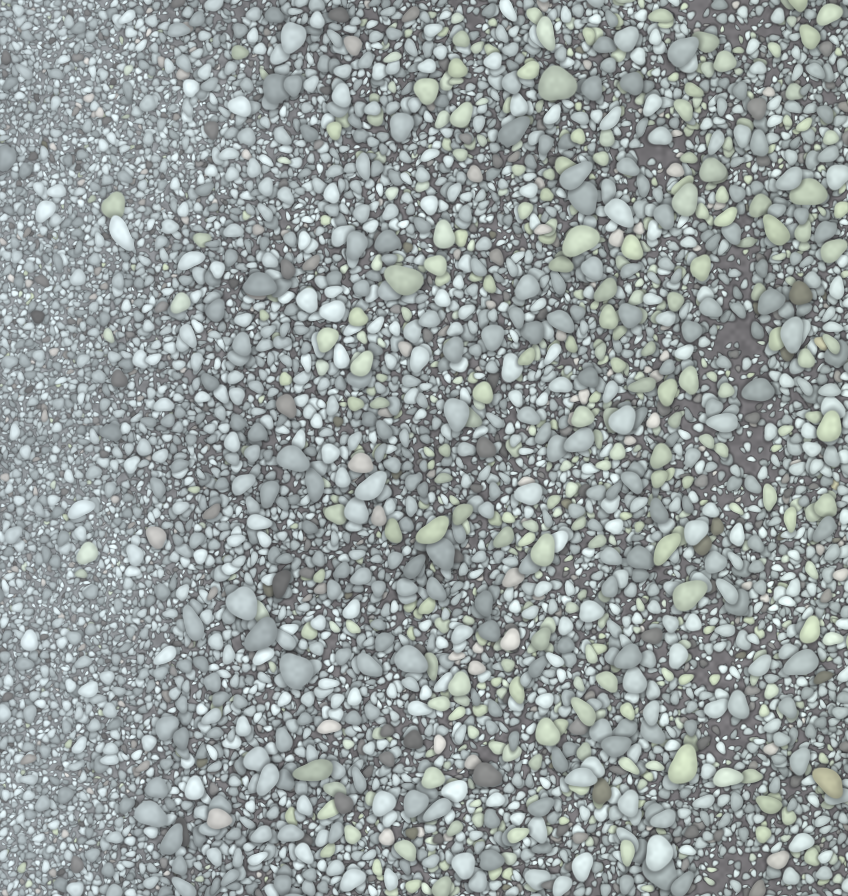
Reproduce this texture procedurally as a Shadertoy shader.

```glsl
// A gravel beach: fine grey grit on the left, coarser pebbles with dark gaps on the right.

vec4 hash4(vec2 p) {
    return fract(sin(dot(p, vec2(127.1, 311.7)) + vec4(0.0, 1.7, 3.1, 5.3)) * 43758.55);
}

float noise(vec2 p) {
    vec2 i = floor(p), f = fract(p);
    f = f * f * (3.0 - 2.0 * f);
    return mix(mix(hash4(i).x, hash4(i + vec2(1, 0)).x, f.x),
               mix(hash4(i + vec2(0, 1)).x, hash4(i + vec2(1, 1)).x, f.x), f.y);
}

// 0 where the beach is fine grit, 1 where it is coarse
float coarseness(vec2 p) {
    return smoothstep(0.02, 0.38, p.x - 0.12 * (p.y - 0.5) + 0.14 * (noise(p * 6.0) - 0.5));
}

// 1 in the bare patches of wet sand
float bareness(vec2 p) {
    return smoothstep(0.58, 0.85, noise(p * 11.0 + 31.0)) * smoothstep(0.35, 0.75, p.x);
}

// Stone colour: mostly pale blue-grey, some pale green, warm or dark
vec3 stoneColor(vec4 h, float x, float layer) {
    vec3 color = mix(0.6, 0.97, h.x) * mix(vec3(0.92, 0.985, 1.0), vec3(0.93, 1.0, 0.985), x);
    float greenChance = 0.02 + 0.07 * layer * smoothstep(0.1, 0.8, x);
    if (h.y < greenChance) color = mix(color, vec3(0.8, 0.86, 0.7), 0.4 + 0.4 * h.z);
    if (h.z > 0.96) color *= vec3(0.97, 0.9, 0.87);
    if (h.w > 0.94) color *= vec3(0.63, 0.59, 0.58);
    return color;
}

// Paints one layer of scattered stones over the colour below
void paintStones(inout vec3 color, vec2 p, float layer) {
    float cells = 150.0 * pow(0.7, layer);
    vec2 home = floor(p * cells);
    for (int y = -1; y <= 1; y++)
    for (int x = -1; x <= 1; x++) {
        vec2 id = home + vec2(x, y);
        vec4 place = hash4(id + 17.0 * layer);
        vec4 form = hash4(id + 17.0 * layer + 53.3);
        vec4 paint = hash4(id + 17.0 * layer + 91.7);
        vec2 center = (id + 0.15 + 0.7 * place.xy) / cells;

        // Fine layers fill the left, coarse layers gather on the right
        float coarse = coarseness(center);
        float density = mix(exp(-0.22 * layer * layer),
                            0.85 * exp(-0.17 * (layer - 2.0) * (layer - 2.0)), coarse);
        if (place.z > density * (1.0 - 0.65 * bareness(center))) continue;

        // Rounded, slightly lopsided oval
        float radius = mix(0.32, 0.56, place.w) / cells;
        float angle = 1.2 + 2.8 * (form.x - 0.5);
        float c = cos(angle), s = sin(angle);
        vec2 offset = p - center;
        vec2 q = mat2(c, -s, s, c) * offset / radius;
        q.y /= mix(0.52, 0.92, form.y);
        float around = atan(q.y, q.x + 1e-5);
        float outline = 1.0 + 0.09 * sin(2.0 * around + 6.3 * form.z)
                            + 0.09 * sin(3.0 * around + 6.3 * form.w);
        float r = length(q) / outline;

        // Contact shadow, then the domed stone lit from the upper left
        float shadow = 1.0 - smoothstep(0.85, 1.4 + 0.0012 / radius, r);
        color *= 1.0 - mix(0.24, 0.46, coarse) * shadow;
        float dome = 1.0 - smoothstep(0.35, 1.05, r);
        float light = dot(offset / radius, vec2(-0.4, 0.9));
        vec3 stone = stoneColor(paint, center.x, layer);
        stone *= 0.83 + 0.18 * dome + 0.07 * light;
        stone *= 0.96 + 0.08 * noise(p * 190.0);
        float softness = 0.0013 / radius;
        color = mix(color, stone, 1.0 - smoothstep(1.0 - softness, 1.0 + softness, r));
    }
}

void mainImage(out vec4 fragColor, in vec2 fragCoord) {
    vec2 p = fragCoord / iResolution.y;

    // Sand between the stones
    vec3 color = mix(vec3(0.53, 0.55, 0.56), vec3(0.39, 0.38, 0.385), coarseness(p));
    color *= 0.88 + 0.24 * noise(p * 170.0);

    // Stones, from grit up to the largest pebbles
    for (int layer = 0; layer < 6; layer++) paintStones(color, p, float(layer));

    // Broad damp patches, then the pale lift of an overcast sky
    color *= 0.93 + 0.14 * noise(p * 8.0 + 5.0);
    color = 0.89 * color + vec3(0.108, 0.111, 0.116);

    fragColor = vec4(clamp(color, 0.0, 1.0), 1.0);
}
```
